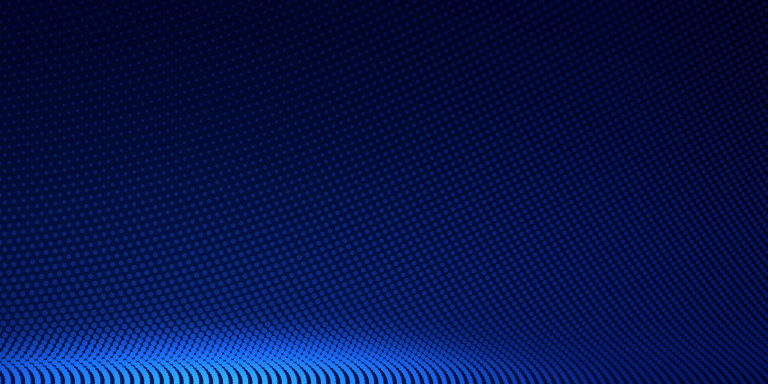
Give the GLSL for this background, as a Shadertoy shader.

```glsl
// A navy halftone sheet whose dots fold into bright curved ribs at the bottom.
// A sheared dot lattice is warped by smooth bends; round dots are drawn through
// the inverse warp, so crowded rows merge. Gaussian lights set size and colour.

const vec2  PITCH       = vec2(0.0245, 0.0205); // dot spacing, canvas heights
const float SHEAR       = 0.5;    // sideways step of each row, in cells
const float COL_CROWD   = 6.0;    // tighter columns toward the right
const float ROW_CROWD   = 8.0;    // extra rows squeezed into the fold
const float FOLD_DEPTH  = 0.100;  // falloff height of that squeeze
const float RIB_BULGE   = 0.080;  // rightward bulge of the ribs
const float RIB_HEIGHT  = 0.030;
const float RIB_SPREAD  = 0.075;
const float ROW_TILT    = 0.10;   // rise of rows at the left edge
const float ROW_BEND    = 0.22;   // growth of that rise to the right
const float TOP_EASE    = 0.60;   // flattening of the rise toward the top
const float TOP_STRETCH = 0.18;   // wider rows at upper right
const float DOT_SMALL   = 0.0042; // radius at upper left
const float DOT_LARGE   = 0.0078; // radius at lower left
const float DOT_RIGHT   = 0.0060; // radius on the right
const vec2  HAZE_CENTER = vec2(0.55, 0.15);
const vec2  HAZE_SIZE   = vec2(1.10, 0.60);
const float GLOW_CENTER = 0.57;
const float GLOW_WIDTH  = 0.76;

const vec3 NIGHT     = vec3(0.001, 0.010, 0.130);
const vec3 NAVY      = vec3(0.012, 0.075, 0.280);
const vec3 DIM_DOT   = vec3(0.006, 0.035, 0.235);
const vec3 BLUE_DOT  = vec3(0.045, 0.165, 0.500);
const vec3 RIGHT_DOT = vec3(0.000, 0.025, 0.120);
const vec3 FOLD_BASE = vec3(0.020, 0.110, 0.420);
const vec3 AZURE     = vec3(0.085, 0.360, 0.970);
const vec3 CYAN      = vec3(0.180, 0.700, 1.000);

float gauss(float x) { return exp(-x * x); }

// Height of the bright fold, sinking toward the right
float foldHeight(float x) {
    return mix(0.135, 0.060, smoothstep(0.9, 1.75, x));
}

// Maps the canvas to lattice cells
vec2 latticeCoords(vec2 p) {
    float sweep = (ROW_TILT + ROW_BEND * p.x) * p.x * (1.0 - TOP_EASE * p.y);
    float row = (p.y - sweep - TOP_STRETCH * p.x * p.y * p.y) / PITCH.y;
    float rib = RIB_BULGE * gauss((p.y - RIB_HEIGHT) / RIB_SPREAD);
    float calm = smoothstep(0.9, 1.7, p.x);
    rib *= 1.0 - 0.7 * calm;
    float column = (p.x - rib) / PITCH.x + COL_CROWD * p.x * p.x + SHEAR * row;
    float crowd = ROW_CROWD * (1.0 - 0.7 * calm);
    return vec2(column, row + crowd * (tanh(p.y / FOLD_DEPTH) - 1.0));
}

// Canvas distance to the nearest dot centre
float dotDistance(vec2 cell) {
    mat2 toPixels = inverse(mat2(dFdx(cell), dFdy(cell)));
    vec2 home = cell - round(cell);
    float nearest = 1e5;
    for (int j = -1; j <= 1; j++) {
        for (int i = -1; i <= 1; i++) {
            vec2 offset = toPixels * (home - vec2(i, j));
            nearest = min(nearest, length(offset));
        }
    }
    return nearest / iResolution.y;
}

void mainImage(out vec4 fragColor, in vec2 fragCoord) {
    vec2 p = fragCoord / iResolution.y;

    // Broad haze and the glow along the fold
    vec2 h = (p - HAZE_CENTER) / HAZE_SIZE;
    float haze = exp(-dot(h, h));
    float across = gauss((p.x - GLOW_CENTER) / GLOW_WIDTH);
    float fold = gauss(p.y / foldHeight(p.x));
    float glow = fold * across;

    // Ground
    vec3 color = mix(NIGHT, NAVY, haze);
    color *= 1.0 - 0.3 * smoothstep(1.6, 2.0, p.x);
    color = mix(color, FOLD_BASE, 0.45 * glow);

    // Dots grow and brighten toward the fold and the right
    float low = 1.0 - smoothstep(0.05, 0.75, p.y);
    float right = smoothstep(0.5, 1.5, p.x);
    float radius = mix(mix(DOT_SMALL, DOT_LARGE, low), DOT_RIGHT, right);
    vec3 ink = mix(DIM_DOT, BLUE_DOT, haze);
    ink += RIGHT_DOT * right * (1.0 - smoothstep(0.3, 1.0, p.y));
    ink = mix(ink, AZURE, smoothstep(0.05, 0.75, glow));
    float core = gauss((p.x - GLOW_CENTER) / 0.42) * gauss(p.y / 0.065);
    ink = mix(ink, CYAN, core);

    float edge = 0.7 / iResolution.y;
    float d = dotDistance(latticeCoords(p));
    color = mix(color, ink, 1.0 - smoothstep(radius - edge, radius + edge, d));

    fragColor = vec4(color, 1.0);
}
```
